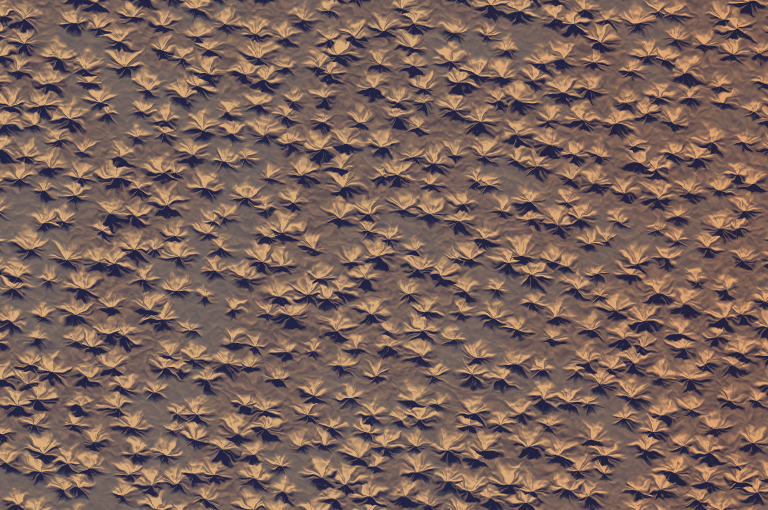
Write a Shadertoy shader that draws this texture.

```glsl
// Star dunes seen from high above under a low sun.
// A jittered lattice of cones with radial arms forms a height field;
// its slope towards the sun, plus cast shadows, picks a tone from a ramp.

const vec2  DUNES_PER_HEIGHT = vec2(16.5, 18.5); // lattice density
const vec2  LATTICE_UP   = vec2(0.287, 0.958);   // dune chains run across this
const vec2  SUN          = vec2(-0.29, 0.957);   // in lattice space
const float JITTER       = 0.34;
const float DUNE_HEIGHT  = 0.31;
const float LEE_STEEPNESS = 1.5;
const float ARM_DEPTH    = 0.30;
const float GULLY_DEPTH  = 0.09;
const float SLOPE_STEP   = 0.06;
const float SUN_GAIN     = 1.0;
const float SHADE_GAIN   = 0.72;
const float SHADOW_SLOPE = 0.65;
const float SHADOW_GAIN  = 1.5;
const float GROUND_TONE  = 0.42;
const vec3  GREY_PAN     = vec3(0.42, 0.39, 0.39);
const vec3  RED_SAND     = vec3(1.03, 0.96, 0.93);

const vec3 RAMP[6] = vec3[6](
    vec3(0.18, 0.17, 0.27), vec3(0.34, 0.28, 0.31), vec3(0.45, 0.37, 0.35),
    vec3(0.54, 0.43, 0.37), vec3(0.66, 0.52, 0.41), vec3(0.80, 0.63, 0.46));

vec3 hash3(vec2 cell) {
    vec3 v = fract(cell.xyx * vec3(0.1031, 0.1030, 0.0973));
    v += dot(v, v.yxz + 33.33);
    return fract((v.xxy + v.yzz) * v.zyx);
}

float cornerGradient(vec2 cell, vec2 offset) {
    float angle = 6.2832 * hash3(cell).x;
    return dot(vec2(cos(angle), sin(angle)), offset);
}

float gradientNoise(vec2 p) {
    vec2 i = floor(p), f = p - i;
    vec2 u = f * f * f * (f * (f * 6.0 - 15.0) + 10.0);
    vec2 e = vec2(1.0, 0.0);
    float low  = mix(cornerGradient(i, f), cornerGradient(i + e, f - e), u.x);
    float high = mix(cornerGradient(i + e.yx, f - e.yx),
                     cornerGradient(i + e.xx, f - e.xx), u.x);
    return 1.4 * mix(low, high, u.y);
}

// Sharp crests repeated around a circle.
float radialRidges(float angle, float count, float phase) {
    return 1.0 - abs(sin(0.5 * count * angle + phase));
}

// One star dune: a cone with a steep lee side and uneven arms.
float starDune(vec2 d, vec3 rnd) {
    float angle = atan(d.y, d.x);
    d.y *= mix(LEE_STEEPNESS, 0.9, smoothstep(-0.04, 0.04, d.y));
    float arms = radialRidges(angle, 5.0 + floor(rnd.x * 3.0), 6.3 * rnd.y);
    float gullies = radialRidges(angle, 13.0 + floor(rnd.y * 4.0), 6.3 * rnd.x);
    float size = mix(0.46, 0.76, rnd.z);
    float reach = size * (0.75 + ARM_DEPTH * arms + GULLY_DEPTH * gullies);
    float t = max(0.0, 1.0 - length(d) / reach);
    return DUNE_HEIGHT * (0.7 + 0.5 * rnd.z) * pow(t, 1.4);
}

float terrain(vec2 q) {
    vec2 home = floor(q);
    float height = 0.0;
    for (int y = -1; y <= 1; y++)
    for (int x = -1; x <= 1; x++) {
        vec2 cell = home + vec2(x, y);
        vec2 centre = cell + 0.5 + JITTER * (2.0 * hash3(cell + 71.0).xy - 1.0);
        height = max(height, starDune(q - centre, hash3(cell + 19.0)));
    }
    // Low winding ridges and fine ripples between the dunes
    height += 0.05 * (1.0 - abs(gradientNoise(q * 2.2)));
    return height + 0.012 * gradientNoise(q * 7.0);
}

vec3 toneColour(float tone) {
    float x = 5.0 * clamp(tone, -0.06, 1.08);
    int i = int(clamp(floor(x), 0.0, 4.0));
    return mix(RAMP[i], RAMP[i + 1], x - float(i));
}

void mainImage(out vec4 fragColor, in vec2 fragCoord) {
    vec2 uv = fragCoord / iResolution.y;
    float across = fragCoord.x / iResolution.x;

    // Lattice space, bent so that no dune is regular
    vec2 q = vec2(dot(uv, vec2(LATTICE_UP.y, -LATTICE_UP.x)), dot(uv, LATTICE_UP));
    q = q * DUNES_PER_HEIGHT + 40.0;
    vec2 bend = vec2(gradientNoise(q * 1.7), gradientNoise(q * 1.7 + 57.0));
    vec2 kink = vec2(gradientNoise(q * 4.0 + 13.0), gradientNoise(q * 4.0 + 91.0));
    vec2 w = q + 0.14 * bend + 0.05 * kink;

    // Sunlit and shaded slopes
    float height = terrain(w);
    float slope = (height - terrain(w + SUN * SLOPE_STEP)) / SLOPE_STEP;
    float tone = GROUND_TONE + slope * (slope > 0.0 ? SUN_GAIN : SHADE_GAIN);

    // Cast shadows
    float blocked = 0.0;
    for (int k = 1; k <= 3; k++) {
        float reach = 0.11 * float(k);
        blocked = max(blocked, terrain(w + SUN * reach) - height - SHADOW_SLOPE * reach);
    }
    tone -= SHADOW_GAIN * blocked;

    // Broad changes of ground tone and hue
    float broad = gradientNoise(q * 0.35 + 7.0);
    tone += 0.05 * broad + 0.05 * gradientNoise(q * 1.1 + 31.0);
    vec3 colour = toneColour(tone);
    float flatGround = 1.0 - smoothstep(0.04, 0.11, height);
    float pan = smoothstep(-0.1, 0.5, broad + 0.3 * (0.6 - across));
    colour = mix(colour, GREY_PAN, 0.5 * flatGround * pan);
    colour *= mix(vec3(1.0), RED_SAND, smoothstep(0.5, 1.0, across));

    fragColor = vec4(clamp(colour, 0.0, 1.0), 1.0);
}
```
